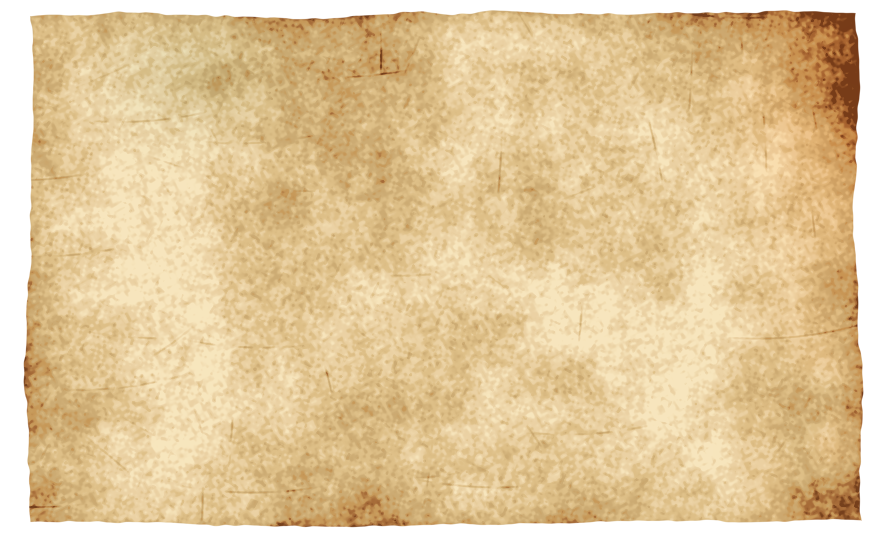
This texture is drawn by a WebGL 1 fragment shader. Its source:

```glsl
precision highp float;
// A sheet of old parchment with uneven edges on a white ground.
// Layered value noise gives a tone for stains, fibres and grain; scattered
// scratches and burnt borders lower it, and a colour ramp turns it to paper.
uniform vec2 u_resolution;

const vec3 UMBER = vec3(0.46, 0.25, 0.11);
const vec3 RUST = vec3(0.65, 0.42, 0.22);
const vec3 OCHRE = vec3(0.78, 0.60, 0.35);
const vec3 TAN = vec3(0.80, 0.67, 0.45);
const vec3 SAND = vec3(0.87, 0.75, 0.53);
const vec3 CREAM = vec3(0.92, 0.82, 0.64);
const vec3 IVORY = vec3(0.97, 0.90, 0.74);

float hash(vec2 p) {
  vec3 q = fract(vec3(p.xyx) * 0.1031);
  q += dot(q, q.yzx + 33.33);
  return fract((q.x + q.y) * q.z);
}

float noise(vec2 p) {
  vec2 cell = floor(p), f = fract(p);
  f = f * f * (3.0 - 2.0 * f);
  float low = mix(hash(cell), hash(cell + vec2(1.0, 0.0)), f.x);
  float high = mix(hash(cell + vec2(0.0, 1.0)), hash(cell + 1.0), f.x);
  return mix(low, high, f.y);
}

mat2 rotation(float angle) {
  float c = cos(angle), s = sin(angle);
  return mat2(c, -s, s, c);
}

float fbm(vec2 p) {
  float sum = 0.0, weight = 0.5;
  for (int i = 0; i < 5; i++) {
    sum += weight * noise(p);
    p = rotation(0.6) * p * 2.03 + 17.3;
    weight *= 0.5;
  }
  return sum / 0.97;
}

// Wandering offset of one border
float wander(float along, float seed) {
  return 0.020 * (noise(vec2(along * 3.5, seed)) - 0.5)
       + 0.009 * (noise(vec2(along * 13.0, seed + 5.0)) - 0.5)
       + 0.004 * (noise(vec2(along * 55.0, seed + 9.0)) - 0.5);
}

// Distance inward from the torn outline
float sheetDistance(vec2 p, float aspect) {
  float left = p.x - 0.057 - wander(p.y, 11.0);
  float right = aspect - 0.073 - p.x + wander(p.y, 23.0);
  float bottom = p.y - 0.031 - 0.7 * wander(p.x, 37.0);
  float top = 0.972 - p.y + 0.9 * wander(p.x, 51.0);
  return min(min(left, right), min(bottom, top));
}

// One thin, broken, slightly bent line
float scratch(vec2 p, vec2 centre, float angle, float halfLength, float bend) {
  vec2 q = rotation(angle) * (p - centre);
  float offset = abs(q.y - bend * q.x * q.x);
  float line = 1.0 - smoothstep(0.0, 0.0036, offset);
  float ends = 1.0 - smoothstep(0.5, 1.0, abs(q.x) / halfLength);
  return line * ends * smoothstep(0.2, 0.7, noise(q * 45.0 + centre * 90.0));
}

// Long sagging arcs, steep lines and short hairs, by turns
float scratches(vec2 p, float aspect) {
  float sum = 0.0;
  for (int i = 0; i < 54; i++) {
    float id = float(i), kind = mod(id, 4.0);
    vec2 centre = vec2(hash(vec2(id, 1.7)) * aspect, hash(vec2(id, 8.3)));
    float turn = hash(vec2(id, 14.9)) - 0.5;
    float size = 0.5 + hash(vec2(id, 21.1));
    if (kind < 0.5) sum += 0.8 * scratch(p, centre, turn * 0.25, 0.14 * size, 0.7);
    else if (kind < 1.5) sum += 0.9 * scratch(p, centre, 1.65 + turn * 0.4, 0.075 * size, 0.3);
    else sum += 0.5 * scratch(p, centre, turn * 6.28, 0.05 * size, 2.0 * turn);
  }
  return min(sum, 1.0);
}

float blot(vec2 p, vec2 centre, vec2 radius) {
  vec2 q = (p - centre) / radius;
  return exp(-dot(q, q));
}

vec3 paperColour(float t) {
  vec3 c = mix(UMBER, RUST, smoothstep(0.0, 0.15, t));
  c = mix(c, OCHRE, smoothstep(0.15, 0.32, t));
  c = mix(c, TAN, smoothstep(0.32, 0.50, t));
  c = mix(c, SAND, smoothstep(0.50, 0.70, t));
  c = mix(c, CREAM, smoothstep(0.70, 0.88, t));
  return mix(c, IVORY, smoothstep(0.88, 1.12, t));
}

void main() {
  vec2 p = gl_FragCoord.xy / u_resolution.y;
  float aspect = u_resolution.x / u_resolution.y;
  float inside = sheetDistance(p, aspect);
  float depth = max(inside, 0.0);
  float stain = fbm(p * 3.2 + 4.0);

  // Stains, fibres and grain
  float tone = 0.81 + 0.95 * (stain - 0.5) + 0.55 * (fbm(p * 13.0) - 0.5);
  tone += 0.13 * (noise(p * vec2(34.0, 5.0)) - 0.5) + 0.10 * (noise(p * vec2(5.0, 40.0)) - 0.5);
  tone += 0.34 * (noise(rotation(0.5) * p * 165.0) - 0.5) + 0.20 * (noise(p * 90.0) - 0.5);
  tone -= 0.16 * smoothstep(0.72, 0.95, noise(rotation(1.1) * p * 115.0));

  // Aged borders and corners
  float burn = blot(p, vec2(aspect - 0.07, 0.90), vec2(0.20, 0.26));
  float rightAge = smoothstep(aspect - 0.36, aspect - 0.06, p.x);
  float olive = blot(p, vec2(0.36, 0.87), vec2(0.16, 0.12));
  tone -= (0.34 * exp(-depth / 0.07) + 0.15 * rightAge) * (0.4 + 1.1 * (1.0 - stain));
  tone -= 0.14 * exp(-depth / 0.006) + 0.36 * burn + 0.08 * olive;
  tone -= 0.32 * blot(p, vec2(0.07, 0.05), vec2(0.09, 0.08));
  tone -= 0.22 * blot(p, vec2(aspect - 0.10, 0.06), vec2(0.18, 0.07));
  tone -= 0.42 * scratches(p, aspect);

  // Warm and cool casts
  vec3 colour = paperColour(tone);
  float warmth = clamp(0.7 * burn + 0.35 * rightAge * smoothstep(0.45, 0.65, stain), 0.0, 1.0);
  colour *= mix(vec3(1.0), vec3(1.02, 0.90, 0.78), warmth);
  colour *= mix(vec3(1.0), vec3(0.95, 0.98, 0.98), olive);

  // Smooth outline on the white ground
  float pixel = 0.8 / u_resolution.y;
  float cover = smoothstep(-pixel, pixel, inside);
  gl_FragColor = vec4(mix(vec3(1.0), colour, cover), 1.0);
}
```
